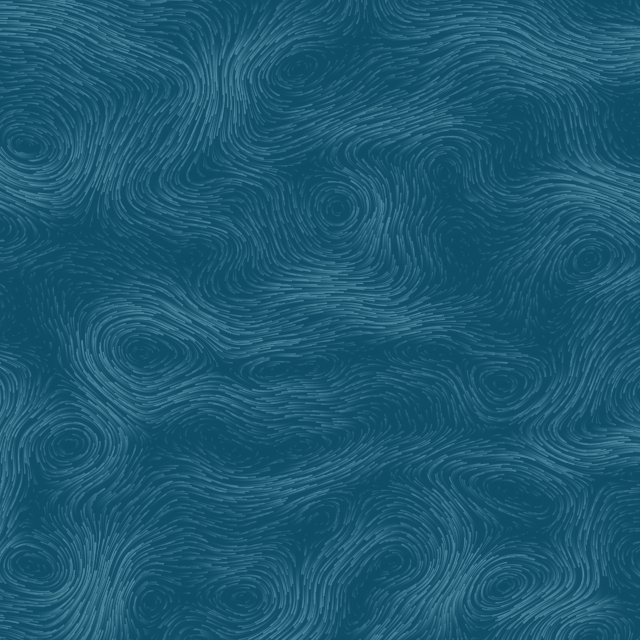
A WebGL 1 fragment shader for this background:

```glsl
precision highp float;

uniform vec2 u_resolution;

const int STEPS = 32;
const float STEP_TIME = 0.0018;
const float CELL_SIZE = 0.016;
const float STREAK_RADIUS = 0.0012;
const vec3 DEEP_BLUE = vec3(0.055, 0.295, 0.395);
const vec3 PALE_BLUE = vec3(0.29, 0.53, 0.615);

vec2 hash22(vec2 p) {
    vec3 q = fract(p.xyx * vec3(0.1031, 0.1030, 0.0973));
    q += dot(q, q.yzx + 33.33);
    return fract((q.xx + q.yz) * q.zy);
}

vec2 latticeGradient(vec2 cell) {
    return hash22(cell) * 2.0 - 1.0;
}

// Analytic derivative of gradient noise
vec2 noiseSlope(vec2 p) {
    vec2 i = floor(p);
    vec2 f = p - i;
    vec2 u = f * f * f * (f * (f * 6.0 - 15.0) + 10.0);
    vec2 du = 30.0 * f * f * (f * (f - 2.0) + 1.0);
    vec2 ga = latticeGradient(i);
    vec2 gb = latticeGradient(i + vec2(1.0, 0.0));
    vec2 gc = latticeGradient(i + vec2(0.0, 1.0));
    vec2 gd = latticeGradient(i + vec2(1.0, 1.0));
    float va = dot(ga, f);
    float vb = dot(gb, f - vec2(1.0, 0.0));
    float vc = dot(gc, f - vec2(0.0, 1.0));
    float vd = dot(gd, f - vec2(1.0, 1.0));
    return ga + u.x * (gb - ga) + u.y * (gc - ga)
        + u.x * u.y * (ga - gb - gc + gd)
        + du * (u.yx * (va - vb - vc + vd) + vec2(vb, vc) - va);
}

// Swirling current: finer eddies low down, a broad drift higher up
vec2 velocity(vec2 p) {
    vec2 stretch = vec2(0.85, 1.1);
    vec2 q = p * stretch;
    float eddies = mix(0.9, 0.45, p.y);
    vec2 slope = 0.9 * noiseSlope(q * 3.0 + 17.3)
        + eddies * noiseSlope(q * 6.0 + 41.7)
        + 0.2 * noiseSlope(q * 12.0 + 73.1);
    slope *= stretch;
    vec2 drift = vec2(0.4, -0.15) * smoothstep(0.3, 0.8, p.y);
    return vec2(slope.y, -slope.x) + drift;
}

float segmentDistance(vec2 p, vec2 a, vec2 b) {
    vec2 ab = b - a;
    float t = clamp(dot(p - a, ab) / max(dot(ab, ab), 1e-12), 0.0, 1.0);
    return length(p - a - ab * t);
}

// Coverage of the particle in the cell that the path segment crosses
float particleMask(vec2 a, vec2 b, float seed, float pixel) {
    vec2 cell = floor(0.5 * (a + b) / CELL_SIZE);
    vec2 jitter = mix(vec2(0.12), vec2(0.88), hash22(cell + seed));
    float d = segmentDistance((cell + jitter) * CELL_SIZE, a, b);
    return clamp((STREAK_RADIUS - d) / pixel + 0.5, 0.0, 1.0);
}

mat2 rotation(float angle) {
    float c = cos(angle);
    float s = sin(angle);
    return mat2(c, s, -s, c);
}

// Follow the current towards particle heads; trails fade with travel time
vec2 traceStreaks(vec2 start, float pixel) {
    mat2 firstTurn = rotation(0.45);
    mat2 secondTurn = rotation(1.15);
    vec2 glow = vec2(0.0);
    vec2 here = start;
    for (int i = 0; i < STEPS; i++) {
        vec2 next = here + velocity(here) * STEP_TIME;
        float fade = pow(1.0 - float(i) / float(STEPS), 1.5);
        vec2 mask = vec2(
            particleMask(firstTurn * here, firstTurn * next, 211.0, pixel),
            particleMask(secondTurn * here, secondTurn * next, 503.0, pixel));
        glow = max(glow, mask * fade);
        here = next;
    }
    return glow;
}

void main() {
    float pixel = 1.0 / min(u_resolution.x, u_resolution.y);
    vec2 p = gl_FragCoord.xy * pixel;
    float speed = length(velocity(p));

    // Faster water carries brighter streaks and a faint haze
    float strength = 0.85 * clamp(0.2 + 0.65 * speed, 0.0, 1.0);
    vec2 streaks = traceStreaks(p, pixel) * strength;
    float light = 1.0 - (1.0 - streaks.x) * (1.0 - streaks.y);
    light = min(light + 0.05 * min(speed, 1.5), 1.0);

    gl_FragColor = vec4(mix(DEEP_BLUE, PALE_BLUE, light), 1.0);
}
```
